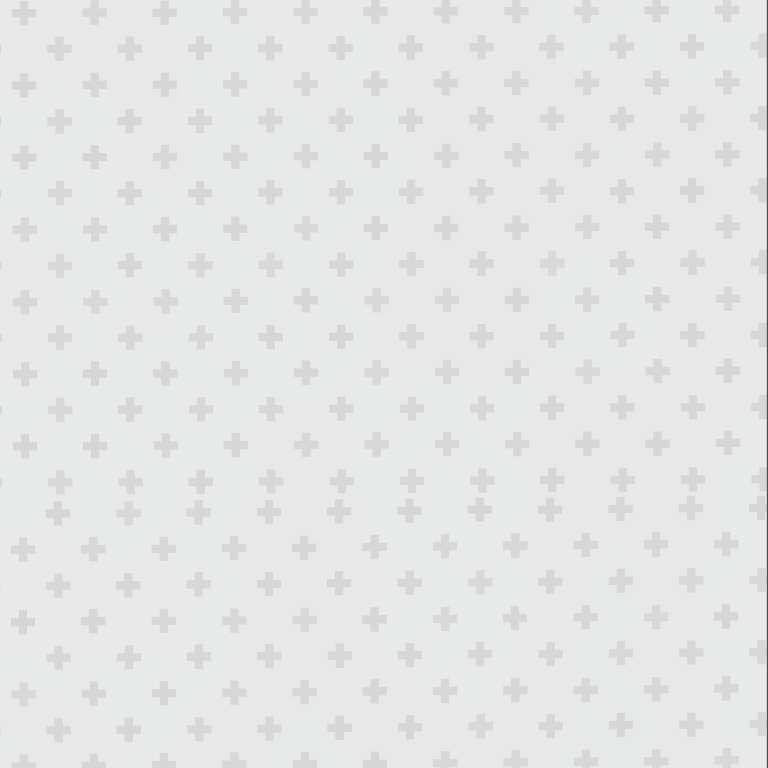
Reproduce this pattern procedurally as a Shadertoy shader.

```glsl
// Pale wallpaper of small grey plus signs in staggered rows, slightly tilted.
// Two sheets meet at a seam where the row rhythm skips; each sheet is a sheared
// grid, and every plus is the union of two box distances.

const vec3  PAPER = vec3(0.910, 0.912, 0.912);
const vec3  INK = vec3(0.842);
const vec3  BORDER = vec3(0.30);

const vec2  PITCH = vec2(0.09154, 0.0470);        // column and row spacing
const vec2  ARM = vec2(0.0158, 0.0054);           // half length, half thickness
const vec2  UPPER_ORIGIN = vec2(0.0314, 0.9829);
const vec2  LOWER_ORIGIN = vec2(0.0300, 0.2839);
const float UPPER_TILT = 0.0045;
const float LOWER_TILT = 0.0085;
const float LEAN = 0.0023;
const float SEAM_HEIGHT = 0.3516;
const float SEAM_TILT = 0.007;
const float BORDER_WIDTH = 0.0015;
const float SOFTNESS = 0.0014;
const float JITTER = 0.0008;
const float INK_VARIATION = 0.008;
const float MOTTLE = 0.006;

vec2 hash2(vec2 p) {
    vec3 q = fract(vec3(p.xyx) * vec3(0.1031, 0.1030, 0.0973));
    q += dot(q, q.yzx + 33.33);
    return fract((q.xx + q.yz) * q.zy);
}

float valueNoise(vec2 p) {
    vec2 cell = floor(p);
    vec2 f = fract(p);
    f = f * f * (3.0 - 2.0 * f);
    float low = mix(hash2(cell).x, hash2(cell + vec2(1, 0)).x, f.x);
    float high = mix(hash2(cell + vec2(0, 1)).x, hash2(cell + vec2(1, 1)).x, f.x);
    return mix(low, high, f.y);
}

float boxDistance(vec2 p, vec2 halfSize) {
    vec2 d = abs(p) - halfSize;
    return length(max(d, 0.0)) + min(max(d.x, d.y), 0.0);
}

float plusDistance(vec2 p) {
    return min(boxDistance(p, ARM), boxDistance(p, ARM.yx));
}

// Returns the distance to the nearest plus and its random shade.
vec2 staggeredPluses(vec2 p, float tilt) {
    p += vec2(LEAN * p.y, -tilt * p.x);
    float row = round(p.y / PITCH.y);
    float shift = 0.5 * PITCH.x * mod(row, 2.0);
    float column = round((p.x - shift) / PITCH.x);
    vec2 center = vec2(column * PITCH.x + shift, row * PITCH.y);
    vec2 random = hash2(vec2(column, row) + 71.0 + 1000.0 * tilt) - 0.5;
    return vec2(plusDistance(p - center - JITTER * random), random.x);
}

void mainImage(out vec4 fragColor, in vec2 fragCoord) {
    vec2 uv = fragCoord / iResolution.y;
    float pixel = 1.0 / iResolution.y;
    float blur = 0.5 * max(pixel, SOFTNESS);

    // Choose the sheet above or below the seam
    bool upper = uv.y > SEAM_HEIGHT + SEAM_TILT * uv.x;
    vec2 plus = upper ? staggeredPluses(uv - UPPER_ORIGIN, UPPER_TILT)
                      : staggeredPluses(uv - LOWER_ORIGIN, LOWER_TILT);

    // Paper with faint cloudiness, then the printed pluses
    vec3 color = PAPER + MOTTLE * (valueNoise(uv * 5.0) - 0.5);
    float coverage = 1.0 - smoothstep(-blur, blur, plus.x);
    color = mix(color, INK + INK_VARIATION * plus.y, coverage);

    // Thin dark border along the right side
    float fromRight = iResolution.x * pixel - uv.x;
    float border = clamp((BORDER_WIDTH - fromRight) / pixel + 0.5, 0.0, 1.0);
    color = mix(color, BORDER, border);

    fragColor = vec4(color, 1.0);
}
```
